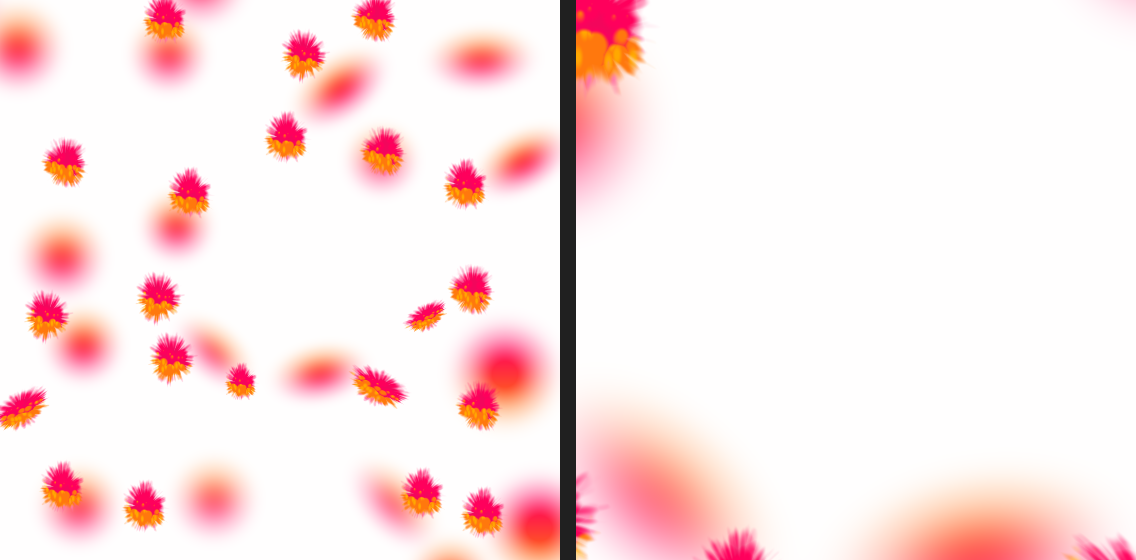
Left: the whole. Right: its middle third, enlarged.
Reproduce this pattern procedurally as a Shadertoy shader.

```glsl
// Scattered fuzzy paint splats and soft glowing blobs in pink and orange on white.

const vec3 PINK = vec3(1.0, 0.0, 0.36);
const vec3 ORANGE = vec3(1.0, 0.47, 0.05);
const vec3 YELLOW = vec3(1.0, 0.66, 0.0);
const vec3 ORCHID = vec3(1.0, 0.42, 0.8);

vec2 hash2(vec2 p) {
    p = vec2(dot(p, vec2(127.1, 311.7)), dot(p, vec2(269.5, 183.3)));
    return fract(sin(p) * 43758.55);
}

mat2 rotate(float a) {
    return mat2(cos(a), -sin(a), sin(a), cos(a));
}

// Distance to the nearest jittered feature point
float cellular(vec2 p) {
    vec2 id = floor(p);
    float nearest = 2.0;
    for (int j = -1; j <= 1; j++)
    for (int i = -1; i <= 1; i++) {
        vec2 cell = id + vec2(i, j);
        nearest = min(nearest, length(cell + hash2(cell) - p));
    }
    return nearest;
}

// Airbrushed glow with a vertical gradient and a long pale fringe
vec4 softBlob(vec2 q, float pinkSide, float strength) {
    float r = length(q);
    float alpha = exp(-3.0 * r * r) * (1.0 - smoothstep(0.7, 1.35, r));
    float mixing = smoothstep(-0.8, 0.8, q.y * pinkSide + 0.08);
    return vec4(mix(ORANGE, PINK, mixing), min(alpha * strength, 1.0));
}

// Ragged tuft: pink crown, orange skirt with yellow streaks, orchid fringe
vec4 splat(vec2 q, float seed) {
    float r = length(q);
    float a = atan(q.y, q.x);
    float grain = cellular(q * 3.5 + seed);
    float streak = cellular(vec2(q.x * 5.0, q.y * 2.5) + seed + 9.0);
    float whisker = cellular(q / max(r, 0.01) * 4.0 + q + seed);

    // Outline: uneven lobes, clumps and fine hairs, softest at the crown
    float edge = 0.84 + 0.05 * sin(3.0 * a + seed) + 0.3 * (0.4 - whisker) + 0.2 * (0.4 - grain)
               + 0.04 * sin(37.0 * a + 3.0 * sin(5.0 * a + seed));
    float fuzz = mix(0.17, 0.3, smoothstep(-0.2, 0.8, q.y));
    float alpha = 1.0 - smoothstep(edge - fuzz, edge + fuzz, r);

    float height = q.y + 0.25 * q.x + 0.7 * (grain - 0.4);
    vec3 tint = mix(PINK, vec3(0.92, 0.04, 0.36), 0.6 * smoothstep(0.4, 0.8, grain));
    vec3 skirt = mix(YELLOW, ORANGE, smoothstep(0.1, 0.5, streak));
    tint = mix(tint, skirt, 1.0 - smoothstep(-0.15, 0.1, height));
    tint = mix(tint, ORCHID, 0.8 * (1.0 - smoothstep(-0.95, -0.6, q.y + 0.6 * (streak - 0.4))));
    return vec4(tint, alpha);
}

void mainImage(out vec4 fragColor, in vec2 fragCoord) {
    vec2 uv = fragCoord / iResolution.y;
    vec3 color = vec3(1.0, 0.998, 0.998);

    // Soft blobs, one per coarse cell
    vec2 coarse = floor(uv * 4.0);
    for (int j = -1; j <= 1; j++)
    for (int i = -1; i <= 1; i++) {
        vec2 cell = coarse + vec2(i, j);
        vec2 jitter = hash2(cell + 3.7);
        vec2 kind = hash2(cell + 41.3);
        vec2 look = hash2(cell + 77.9);

        bool large = kind.x < 0.14;
        float radius = large ? 0.105 : mix(0.07, 0.092, look.x);
        vec2 q = (uv - (cell + 0.12 + 0.76 * jitter) / 4.0) / radius;
        if (kind.y < 0.22) q = rotate(look.y * 2.0 - 1.0) * q * vec2(0.8, 1.3);
        float pinkSide = large || look.y > 0.85 ? 1.0 : -1.0;
        float strength = large ? 1.15 : mix(0.45, 0.95, sqrt(look.y));
        vec4 blob = softBlob(q, pinkSide, strength);
        color = mix(color, blob.rgb, blob.a);
    }

    // Crisp splats on a finer grid, a few of them stretched and tilted
    vec2 fine = floor(uv * 5.0);
    for (int j = -1; j <= 1; j++)
    for (int i = -1; i <= 1; i++) {
        vec2 cell = fine + vec2(i, j);
        vec2 jitter = hash2(cell + 15.2);
        vec2 kind = hash2(cell + 58.6);
        if (kind.x > 0.94) continue;

        float radius = kind.x < 0.06 ? 0.03 : 0.041;
        vec2 q = (uv - (cell + 0.15 + 0.7 * jitter) / 5.0) / radius;
        if (kind.y < 0.28) q = rotate(kind.x < 0.44 ? 0.55 : -0.45) * q * vec2(0.75, 1.35);
        else q *= vec2(1.06, 0.94);
        if (dot(q, q) > 2.5) continue;
        vec4 tuft = splat(q, 1.5 * floor(kind.y * 4.0));
        color = mix(color, tuft.rgb, tuft.a);
    }

    fragColor = vec4(color, 1.0);
}
```
